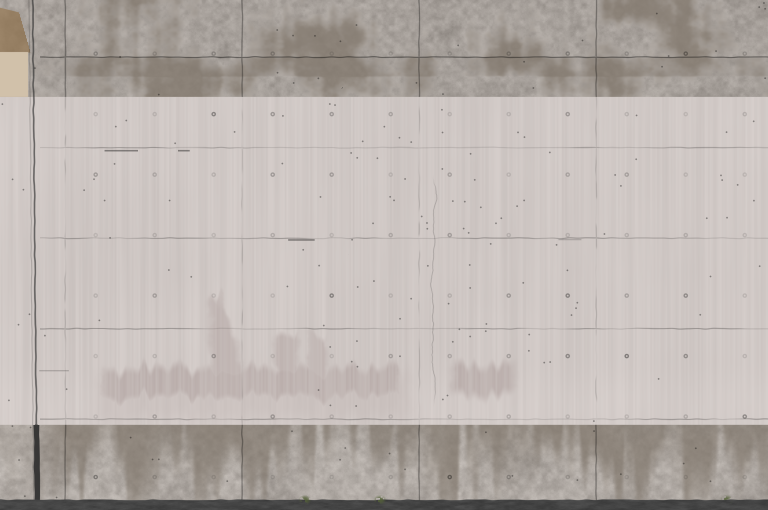
Reproduce this texture procedurally as a Shadertoy shader.

```glsl
#define BAND_TOP 0.810
#define BAND_BOTTOM 0.167
#define GROUND 0.020
#define PANEL vec2(0.347, 0.1775)
#define PANEL_ORIGIN vec2(0.128, 0.888)
#define TIE_STEP vec2(0.1157, 0.1186)
#define TIE_ORIGIN vec2(0.5347, 0.539)
#define PAINT vec3(0.812, 0.782, 0.770)
#define CONCRETE vec3(0.675, 0.650, 0.628)
#define GRIME vec3(0.475, 0.435, 0.390)
#define STAIN vec3(0.715, 0.665, 0.655)
#define AA (0.7 / iResolution.y)

float hash(vec2 p) {
    vec3 q = fract(p.xyx * 0.1031);
    q += dot(q, q.yzx + 33.33);
    return fract((q.x + q.y) * q.z);
}

float noise(vec2 p) {
    vec2 i = floor(p), f = fract(p);
    f = f * f * (3.0 - 2.0 * f);
    return mix(mix(hash(i), hash(i + vec2(1, 0)), f.x),
               mix(hash(i + vec2(0, 1)), hash(i + 1.0), f.x), f.y);
}

float fbm(vec2 p) {
    float sum = 0.0, amp = 0.5;
    for (int i = 0; i < 5; i++) {
        sum += amp * noise(p);
        p = p * 2.03 + 17.1;
        amp *= 0.5;
    }
    return sum;
}

float above(float x, float edge) { return smoothstep(edge - AA, edge + AA, x); }

float stroke(float d, float halfWidth) { return 1.0 - above(abs(d), halfWidth); }

float box(vec2 p, vec2 lo, vec2 hi, float soft) {
    vec2 m = smoothstep(lo - soft, lo + soft, p) * (1.0 - smoothstep(hi - soft, hi + soft, p));
    return m.x * m.y;
}

vec3 concrete(vec2 p) {
    float cloud = fbm(p * vec2(9, 11));
    float grain = fbm(p * 90.0);
    float drip = mix(noise(p * vec2(75, 4)), noise(p * vec2(24, 5)), 0.4);
    vec3 col = CONCRETE + (cloud - 0.48) * 0.18 + (grain - 0.48) * 0.17;
    // Grime patches above the band, runs below it
    float underJoint = box(p, vec2(0, 0.85), vec2(2, 0.887), 0.003);
    float patches = smoothstep(0.44, 0.66, cloud * 0.75 + drip * 0.15 + grain * 0.12 + underJoint * 0.07);
    float depth = (BAND_BOTTOM - p.y) / 0.147;
    float runs = smoothstep(0.25, 0.75, drip + 0.25 - depth * 0.55) * (0.5 + 0.6 * cloud);
    float grime = 0.73 * (p.y > 0.5 ? patches : runs);
    return mix(col, GRIME, grime * (0.25 + 0.75 * smoothstep(0.06, 0.14, p.x)));
}

vec3 paint(vec2 p) {
    // Vertical brush streaks
    float fine = noise(p * vec2(300, 3));
    float broad = noise(p * vec2(85, 2) + 9.0);
    vec3 col = PAINT + (fine - 0.5) * 0.032 + (broad - 0.5) * 0.022 + (fbm(p * 4.0 + 3.0) - 0.48) * 0.03;
    col += 0.012 * (1.0 - smoothstep(0.2, 0.3, p.y));
    // Stains showing through near the lower edge
    vec2 q = p + vec2((fbm(p * 30.0) - 0.5) * 0.02, (broad - 0.5) * 0.035);
    float marks = box(q, vec2(0.20, 0.220), vec2(0.78, 0.277), 0.011);
    marks = max(marks, box(q, vec2(0.885, 0.225), vec2(1.01, 0.283), 0.012));
    marks = max(marks, 0.8 * box(q, vec2(0.540, 0.26), vec2(0.582, 0.345), 0.008));
    marks = max(marks, 0.8 * box(q, vec2(0.603, 0.26), vec2(0.640, 0.347), 0.008));
    float lean = 0.482 - (q.y - 0.27) * 0.34;
    marks = max(marks, 0.85 * box(q, vec2(0.412, 0.265), vec2(lean, 0.425), 0.009));
    float wash = 0.25 * box(q, vec2(0.19, 0.175), vec2(0.80, 0.27), 0.025);
    return mix(col, STAIN, max(marks * (0.4 + 0.5 * fine), wash));
}

void mainImage(out vec4 fragColor, in vec2 fragCoord) {
    vec2 p = fragCoord / iResolution.y;
    float painted = above(p.y, BAND_BOTTOM) * (1.0 - above(p.y, BAND_TOP));
    vec3 col = mix(concrete(p), paint(p), painted);
    float wall = step(0.078, p.x);

    // Panel joints, mostly hidden by paint
    float wobble = (noise(p * 60.0) - 0.5) * 0.002;
    vec2 joint = (fract((p + wobble - PANEL_ORIGIN) / PANEL + 0.5) - 0.5) * PANEL;
    float wear = smoothstep(0.35, 0.75, noise(p * vec2(14, 40)));
    float jx = stroke(joint.x, 0.0013) * mix(0.75, 0.07 + 0.28 * wear, painted);
    float jy = stroke(joint.y, 0.0011) * mix(step(0.5, p.y), 0.25 + 0.35 * wear, painted);
    col *= 1.0 - 0.42 * wall * max(jx, jy);

    // Exposed dashes along the joints
    float dashes = box(p, vec2(0.205, 0.703), vec2(0.372, 0.706), AA) * step(0.45, noise(p * vec2(50, 1)));
    dashes += box(p, vec2(0.565, 0.528), vec2(0.617, 0.531), AA);
    dashes += 0.5 * box(p, vec2(1.095, 0.529), vec2(1.14, 0.531), AA);
    dashes += 0.6 * box(p, vec2(0.077, 0.272), vec2(0.135, 0.274), AA);
    col *= 1.0 - 0.4 * dashes;

    // Tie holes
    vec2 cell = (p - TIE_ORIGIN) / TIE_STEP + 0.5;
    float tie = length((fract(cell) - 0.5) * TIE_STEP);
    float tieDark = 0.1 + 0.3 * pow(hash(floor(cell) + 50.0), 3.0);
    col *= 1.0 - tieDark * wall * stroke(tie - 0.003, 0.0014);

    // Scattered pits, denser around two worn places
    vec2 pit = p * 95.0, id = floor(pit);
    vec2 center = 0.3 + 0.4 * vec2(hash(id + 7.0), hash(id + 31.0));
    float worn = exp(-11.0 * distance(p, vec2(0.79, 0.49))) + exp(-9.0 * distance(p, vec2(0.93, 0.62)));
    float hasPit = step(0.992 - 0.05 * worn, hash(id));
    col *= 1.0 - 0.38 * hasPit * stroke(distance(fract(pit), center) / 95.0, 0.0016);

    // Hairline crack
    float crackX = 0.848 + (fbm(vec2(p.y * 16.0, 2)) - 0.5) * 0.024;
    col *= 1.0 - 0.16 * stroke(p.x - crackX, 0.001) * box(p, vec2(0.8, 0.22), vec2(0.9, 0.64), 0.02);

    // Corner block with its sloping cap
    float capTop = min(0.985 - p.x * 0.25, 0.97 - (p.x - 0.039) * 3.5);
    float cap = box(p, vec2(-1, 0.897), vec2(0.06, capTop), AA);
    col = mix(col, vec3(0.59, 0.50, 0.39) + 0.08 * (fbm(p * 40.0) - 0.5), cap);
    col = mix(col, vec3(0.82, 0.755, 0.665), box(p, vec2(-1, BAND_TOP), vec2(0.055, 0.898), AA));

    // Expansion gap, open below the paint
    float gap = p.x - 0.073 + 0.009 * p.y - wobble;
    float open = 1.0 - above(p.y, BAND_BOTTOM);
    col = mix(col, vec3(0.18), stroke(gap, mix(0.0016, 0.0055, open)) * mix(0.65, 0.92, open));
    col *= 1.0 - 0.18 * stroke(gap + 0.007, 0.001);

    // Ground strip and weeds
    vec3 ground = vec3(0.27) + 0.12 * (fbm(p * vec2(50, 160)) - 0.5);
    col = mix(ground, col, above(p.y, GROUND + wobble));
    vec3 weedX = vec3(0.598, 0.745, 1.425);
    for (int i = 0; i < 3; i++) {
        float r = length((p - vec2(weedX[i], GROUND)) / vec2(0.014, 0.011));
        float tuft = (1.0 - smoothstep(0.2, 1.0, r)) * smoothstep(0.35, 0.6, noise(p * 230.0));
        col = mix(col, vec3(0.33, 0.38, 0.22), tuft * 0.8);
    }
    fragColor = vec4(clamp(col, 0.0, 1.0), 1.0);
}
```
